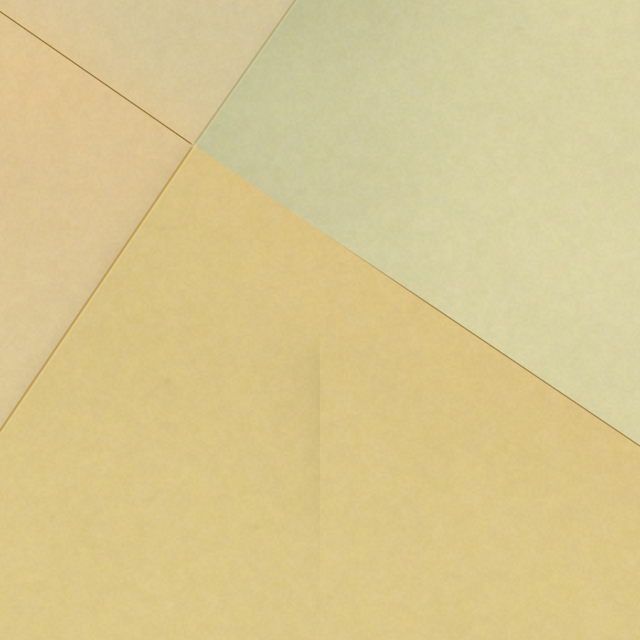
Give the GLSL for this background, as a WebGL 2 fragment shader.

```glsl
#version 300 es
precision highp float;
// Four tinted paper sheets meeting at a slanted cross, with thin seams and a soft fold.
uniform vec2 u_resolution;
out vec4 fragColor;

const vec2 CORNER = vec2(0.302, 0.773);
const vec2 LEFT_END = vec2(0.0, 0.982);
const vec2 RIGHT_END = vec2(1.0, 0.303);
const vec2 TOP_END = vec2(0.461, 1.0);
const vec2 LOW_END = vec2(0.0, 0.327);

float hash(vec2 p) {
    vec3 q = fract(vec3(p.xyx) * 0.1031);
    q += dot(q, q.yzx + 33.33);
    return fract((q.x + q.y) * q.z);
}

float noise(vec2 p) {
    vec2 i = floor(p), f = fract(p);
    f = f * f * (3.0 - 2.0 * f);
    return mix(mix(hash(i), hash(i + vec2(1, 0)), f.x),
               mix(hash(i + vec2(0, 1)), hash(i + vec2(1, 1)), f.x), f.y);
}

float fbm(vec2 p) {
    float sum = 0.0, gain = 0.5;
    for (int i = 0; i < 4; i++) {
        sum += gain * (noise(p) - 0.5);
        p = p * 2.03 + 17.0;
        gain *= 0.5;
    }
    return sum;
}

// Signed distance to the line a-b, positive on its left
float side(vec2 p, vec2 a, vec2 b) {
    vec2 d = normalize(b - a), v = p - a;
    return d.x * v.y - d.y * v.x;
}

float segment(vec2 p, vec2 a, vec2 b) {
    vec2 v = p - a, d = b - a;
    return length(v - d * clamp(dot(v, d) / dot(d, d), 0.0, 1.0));
}

// Soft line whose edge never gets thinner than a pixel
float stroke(float dist, float halfWidth, float px) {
    float blur = max(0.8 * px, 0.0012);
    return 1.0 - smoothstep(halfWidth - blur, halfWidth + blur, dist);
}

float glow(vec2 p, vec2 center, vec2 radius) {
    vec2 q = (p - center) / radius;
    return exp(-dot(q, q));
}

vec3 yellowSheet(vec2 p, float edge) {
    vec3 c = mix(vec3(0.86, 0.783, 0.535), vec3(0.848, 0.765, 0.52), smoothstep(0.05, 0.5, p.y));
    c = mix(c, vec3(0.865, 0.76, 0.515), 0.7 * exp(edge / 0.07));
    // Vertical fold, shaded on its left
    float reach = smoothstep(0.5, 0.42, p.y) * smoothstep(-0.05, 0.4, p.y);
    float shade = exp(-max(0.5 - p.x, 0.0) / 0.03) * (1.0 - smoothstep(0.499, 0.501, p.x));
    return c - vec3(0.04, 0.036, 0.034) * shade * reach;
}

vec3 greenSheet(vec2 p) {
    vec3 c = mix(vec3(0.79, 0.775, 0.605), vec3(0.847, 0.822, 0.64), smoothstep(0.35, 0.9, p.x + 0.35 * (0.8 - p.y)));
    c += 0.015 * glow(p, vec2(0.92, 0.6), vec2(0.12, 0.1));
    return c - 0.02 * glow(p, vec2(0.55, 1.0), vec2(0.15, 0.08));
}

vec3 topSheet(vec2 p, float edge) {
    vec3 c = mix(vec3(0.85, 0.775, 0.61), vec3(0.828, 0.775, 0.61), smoothstep(0.0, 0.25, p.x));
    return mix(c, vec3(0.87, 0.77, 0.57), 0.85 * exp(-edge / 0.06));
}

vec3 leftSheet(vec2 p) {
    vec3 c = mix(vec3(0.862, 0.782, 0.595), vec3(0.862, 0.767, 0.575), smoothstep(0.4, 0.75, p.y));
    return c + vec3(0.015, 0.0, -0.01) * glow(p, vec2(0.05, 0.87), vec2(0.14, 0.09));
}

void main() {
    float px = 1.0 / min(u_resolution.x, u_resolution.y);
    vec2 p = gl_FragCoord.xy / u_resolution;

    // Sheets divided by the two crossing edges
    float rise = min(side(p, LEFT_END, CORNER), side(p, CORNER, RIGHT_END));
    float across = p.y > CORNER.y ? -side(p, CORNER, TOP_END) : -side(p, LOW_END, CORNER);
    float blur = max(0.8 * px, 0.0015);
    float upper = smoothstep(-blur, blur, rise);
    float right = smoothstep(-blur, blur, across);
    vec3 west = mix(leftSheet(p), topSheet(p, max(rise, 0.0)), upper);
    vec3 east = mix(yellowSheet(p, min(rise, 0.0)), greenSheet(p), upper);

    // Soft shadows beside the slanted seam
    west -= vec3(0.045, 0.035, 0.03) * exp(min(across, 0.0) / 0.014) * (1.0 - 0.5 * upper);
    east -= vec3(0.03, 0.018, 0.015) * upper * exp(-max(across, 0.0) / 0.04);
    vec3 color = mix(west, east, right);

    // Paper mottling, tinted grain and a few specks
    vec3 tint = vec3(noise(p * 90.0), noise(p * 90.0 + 31.0), noise(p * 70.0 + 67.0)) - 0.5;
    color += 0.014 * fbm(p * 7.0) + 0.026 * fbm(p * 60.0) + vec3(0.008, 0.008, 0.024) * tint;
    color += 0.022 * (noise(p * 260.0) - 0.5);
    vec2 cell = floor(p * 9.0);
    vec2 spot = (cell + 0.25 + 0.5 * vec2(hash(cell), hash(cell + 41.0))) / 9.0;
    color -= 0.03 * step(0.94, hash(cell + 83.0)) * glow(p, spot, vec2(0.006, 0.004));

    // Seams
    vec2 offset = vec2(0.0045, 0.0);
    float rightFade = smoothstep(0.48, 0.7, p.x);
    color = mix(color, vec3(0.9, 0.81, 0.57), 0.5 * stroke(segment(p - offset, LOW_END, CORNER), 0.0015, px));
    color = mix(color, vec3(0.73, 0.59, 0.29), 0.85 * stroke(segment(p, LOW_END, CORNER), 0.0016, px));
    color = mix(color, vec3(0.68, 0.62, 0.41), 0.7 * stroke(segment(p, CORNER, TOP_END), 0.0013, px));
    color = mix(color, vec3(0.85, 0.81, 0.64), 0.4 * stroke(segment(p - offset, CORNER, TOP_END), 0.0013, px));
    color = mix(color, vec3(0.53, 0.38, 0.14), 0.9 * stroke(segment(p, LEFT_END, CORNER), 0.0009, px));
    color = mix(color, vec3(0.54, 0.44, 0.23), 0.85 * rightFade * stroke(segment(p, CORNER, RIGHT_END), 0.0009, px));
    color = mix(color, vec3(0.9, 0.82, 0.62), 0.7 * glow(p, CORNER, vec2(0.004)));

    fragColor = vec4(color, 1.0);
}
```
